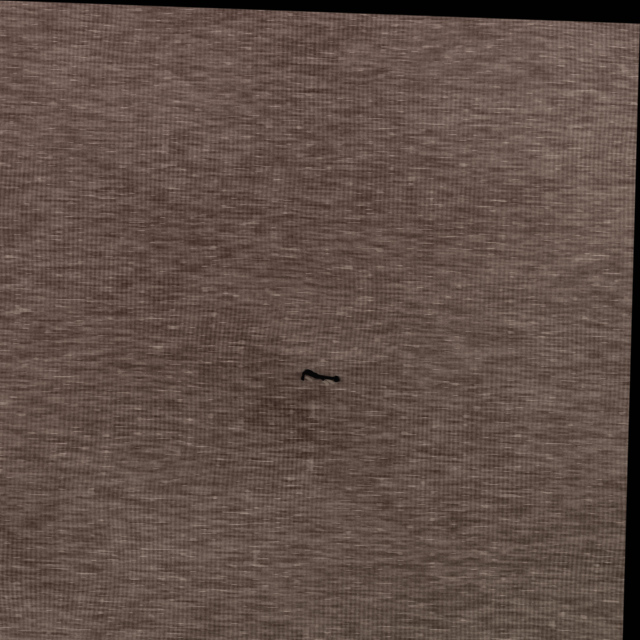
Give the GLSL for this texture, as a WebGL 1 fragment shader.

```glsl
precision highp float;
uniform vec2 u_resolution;

#define SHEAR vec2(-0.028, 0.0365)
#define CLOTH_EDGE vec2(0.973, 0.9995)
#define CLOTH_COLOR vec3(0.378, 0.309, 0.277)
#define VOID_COLOR vec3(0.004, 0.002, 0.002)
#define RIB_COUNT 142.0
#define ROW_COUNT 190.0
#define RIB_DEPTH 0.030
#define STREAK_DEPTH 0.135
#define FLECK_GAIN 0.11
#define HOLE_WIDTH 0.0042

float hash(vec2 p) {
  vec3 q = fract(vec3(p.xyx) * 0.1031);
  q += dot(q, q.yzx + 33.33);
  return fract((q.x + q.y) * q.z);
}

float noise(vec2 p) {
  vec2 i = floor(p);
  vec2 f = fract(p);
  f = f * f * (3.0 - 2.0 * f);
  float low = mix(hash(i), hash(i + vec2(1.0, 0.0)), f.x);
  float high = mix(hash(i + vec2(0.0, 1.0)), hash(i + 1.0), f.x);
  return mix(low, high, f.y);
}

float segment(vec2 p, vec2 a, vec2 b) {
  vec2 d = b - a;
  return length(p - a - d * clamp(dot(p - a, d) / dot(d, d), 0.0, 1.0));
}

// Soft elliptical spot, rotated by angle
float spot(vec2 p, vec2 center, vec2 radius, float angle) {
  vec2 d = p - center;
  float c = cos(angle);
  float s = sin(angle);
  d = vec2(c * d.x + s * d.y, c * d.y - s * d.x) / radius;
  return exp(-dot(d, d));
}

// Broad folds and uneven light
float shading(vec2 p) {
  float light = 0.055 * (noise(p * vec2(4.0, 6.0) + 7.0) - 0.5);
  light += 0.024 * smoothstep(0.35, 1.0, p.y);
  light += 0.030 * spot(p, vec2(0.93, 0.68), vec2(0.18, 0.30), 0.0);
  light += 0.014 * spot(p, vec2(0.05, 0.55), vec2(0.20, 0.25), 0.0);
  light -= 0.050 * spot(p, vec2(0.435, 0.385), vec2(0.11, 0.045), -0.9);
  light -= 0.022 * spot(p, vec2(0.48, 0.56), vec2(0.17, 0.09), -0.5);
  light -= 0.022 * spot(p, vec2(0.67, 0.12), vec2(0.20, 0.18), 0.0);
  light += 0.025 * spot(p, vec2(0.50, 0.455), vec2(0.05, 0.022), 0.0);
  return light;
}

// Knit ribs, rows and melange yarn
float weave(vec2 cloth) {
  vec2 bend = vec2(noise(cloth * vec2(7.0, 9.0)), noise(cloth * 5.0 + 19.0)) * 0.010;
  vec2 q = cloth + bend;
  float ribFade = mix(0.3, 1.2, noise(cloth * vec2(9.0, 14.0) + 41.0));
  float rib = cos(6.2832 * q.x * RIB_COUNT);
  float row = cos(6.2832 * q.y * ROW_COUNT);
  float tone = RIB_DEPTH * ribFade * rib + 0.010 * row;

  float streak = noise(q * vec2(38.0, 270.0)) - 0.5;
  float fine = noise(q * vec2(110.0, 400.0) + 83.0) - 0.5;
  float grain = noise(q * 460.0 + 151.0) - 0.5;
  tone += STREAK_DEPTH * streak + 0.085 * fine + 0.045 * grain;

  float fleck = noise(q * vec2(62.0, 330.0) + 237.0);
  return tone + FLECK_GAIN * smoothstep(0.76, 0.98, fleck);
}

// Ragged slit with a hooked left end and a knot at the right
float holeDistance(vec2 p) {
  p += 0.0025 * (vec2(noise(p * 210.0), noise(p * 210.0 + 31.0)) - 0.5);
  float d = segment(p, vec2(0.473, 0.408), vec2(0.475, 0.416)) + 0.0015;
  d = min(d, segment(p, vec2(0.475, 0.416), vec2(0.481, 0.420)) + 0.0008);
  d = min(d, segment(p, vec2(0.481, 0.419), vec2(0.493, 0.414)));
  d = min(d, segment(p, vec2(0.493, 0.413), vec2(0.505, 0.410)) + 0.0005);
  d = min(d, segment(p, vec2(0.505, 0.410), vec2(0.521, 0.409)) + 0.0017);
  d = min(d, length(p - vec2(0.526, 0.408)) - 0.0006);
  return d - HOLE_WIDTH;
}

// Pale frayed ends under the slit
float fray(vec2 p) {
  float d = segment(p, vec2(0.479, 0.410), vec2(0.486, 0.406));
  d = min(d, segment(p, vec2(0.506, 0.404), vec2(0.512, 0.400)));
  d = min(d, segment(p, vec2(0.513, 0.406), vec2(0.521, 0.401)));
  return 1.0 - smoothstep(0.0005, 0.0035, d);
}

void main() {
  vec2 p = gl_FragCoord.xy / u_resolution;
  float pixel = 1.0 / min(u_resolution.x, u_resolution.y);
  vec2 cloth = p + SHEAR * p.yx;

  // Cloth tone, with a pinker top and a greyer lower right
  float tone = shading(p) + weave(cloth);
  vec3 color = CLOTH_COLOR + tone * vec3(1.0, 0.98, 0.95);
  float warmth = p.y - 0.5 - 0.35 * (p.x - 0.5);
  color += vec3(0.012, -0.005, 0.002) * warmth;

  // Tear
  float hole = holeDistance(p);
  color *= 1.0 - 0.22 * exp(-max(hole, 0.0) * 190.0);
  color = mix(color, vec3(0.50, 0.45, 0.40), 0.65 * fray(p));
  color = mix(VOID_COLOR + 0.02, color, smoothstep(-pixel, pixel, hole));

  // Slanted top and right borders
  vec2 inside = smoothstep(-pixel, pixel, CLOTH_EDGE - cloth);
  gl_FragColor = vec4(mix(VOID_COLOR, color, inside.x * inside.y), 1.0);
}
```
